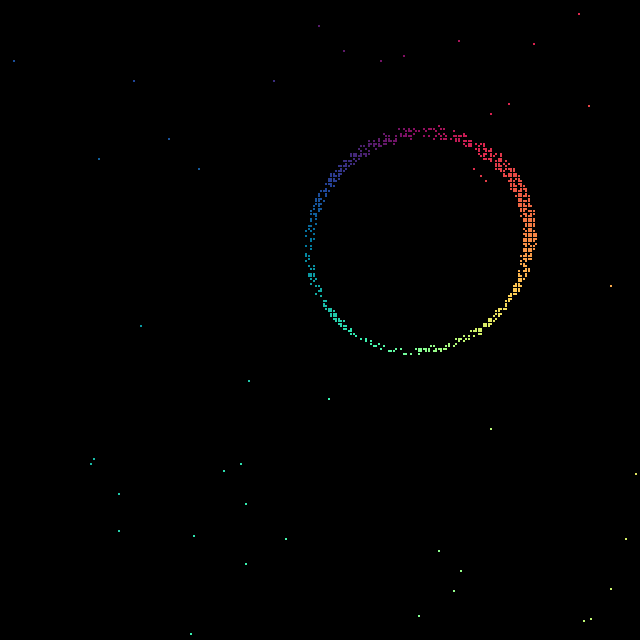
Reproduce this background procedurally as a three.js fragment shader.

```glsl
// A thin, slightly oval ring of square specks on black, coloured by a spectrum.
// Each grid cell is lit at random: its chance depends on its distance from the
// ring's centreline and on a width and density that vary with the angle.

#define GRID 256.0
#define CENTER vec2(0.6553, 0.6220)
#define RADIUS 0.1712
#define OVAL 0.0048
#define OVAL_TILT 0.70
#define WIDTH 0.0100
#define DENSITY 0.46
#define EDGE_SOFT 0.12
#define STRAY_START vec2(0.7415, 0.7355)
#define STRAY_STEP vec2(0.0092, -0.0092)

const float TAU = 6.2831853;
const float STOPS = 12.0;

varying vec2 vUv;

float hash(vec2 p) {
  vec3 q = fract(vec3(p.xyx) * 0.1031);
  q += dot(q, q.yzx + 33.33);
  return fract((q.x + q.y) * q.z);
}

// Tent around one position on the circle, measured in colour stops
float tent(float place, float stop, float reach) {
  float gap = abs(mod(place - stop + 0.5 * STOPS, STOPS) - 0.5 * STOPS);
  return max(0.0, 1.0 - gap / reach);
}

// Spectrum around the ring: colour in rgb, relative half width in a
vec4 ringStyle(float place) {
  vec4 style = vec4(0.0);
  style += tent(place, 0.0, 1.0) * vec4(0.97, 0.55, 0.27, 1.22);
  style += tent(place, 1.0, 1.0) * vec4(0.92, 0.32, 0.26, 1.35);
  style += tent(place, 2.0, 1.0) * vec4(0.85, 0.13, 0.31, 1.30);
  style += tent(place, 3.0, 1.0) * vec4(0.55, 0.05, 0.38, 1.15);
  style += tent(place, 4.0, 1.0) * vec4(0.30, 0.12, 0.43, 1.05);
  style += tent(place, 5.0, 1.0) * vec4(0.13, 0.27, 0.60, 0.75);
  style += tent(place, 6.0, 1.0) * vec4(0.00, 0.47, 0.62, 0.95);
  style += tent(place, 7.0, 1.0) * vec4(0.08, 0.70, 0.65, 0.70);
  style += tent(place, 8.0, 1.0) * vec4(0.22, 0.95, 0.70, 0.45);
  style += tent(place, 9.0, 1.0) * vec4(0.52, 1.00, 0.58, 0.62);
  style += tent(place, 10.0, 1.0) * vec4(0.80, 0.96, 0.42, 0.68);
  style += tent(place, 11.0, 1.0) * vec4(1.00, 0.82, 0.33, 0.60);
  return style;
}

// Denser stretches along the ring
float ringDensity(float place) {
  float boost = tent(place, 0.6, 1.5) + tent(place, 4.8, 0.9)
              + tent(place, 7.5, 0.9) + tent(place, 10.9, 1.0);
  return DENSITY + 0.42 * boost;
}

void main() {
  vec2 cell = floor(vUv * GRID);
  vec2 cellCenter = (cell + 0.5) / GRID;

  // Polar position of the cell
  vec2 offset = cellCenter - CENTER;
  float angle = atan(offset.y, offset.x);
  float place = mod(angle / TAU, 1.0) * STOPS;
  vec4 style = ringStyle(place);

  // Random specks, thinning toward both rims
  float centreline = RADIUS + OVAL * cos(2.0 * (angle - OVAL_TILT));
  float spread = abs(length(offset) - centreline) / (WIDTH * style.a);
  float chance = ringDensity(place) * (1.0 - smoothstep(0.55, 1.05, spread));
  float lit = step(hash(cell + 17.0), chance);

  // Short diagonal of stray specks inside the ring
  for (int i = 0; i < 3; i++) {
    vec2 strayCell = floor((STRAY_START + float(i) * STRAY_STEP) * GRID);
    vec2 apart = abs(cell - strayCell);
    lit = max(lit, 1.0 - step(0.5, max(apart.x, apart.y)));
  }

  // Soft-edged square inside the cell
  vec2 rim = 0.5 - abs(fract(vUv * GRID) - 0.5);
  float square = smoothstep(0.0, EDGE_SOFT, min(rim.x, rim.y));

  gl_FragColor = vec4(style.rgb * lit * square, 1.0);
}
```
